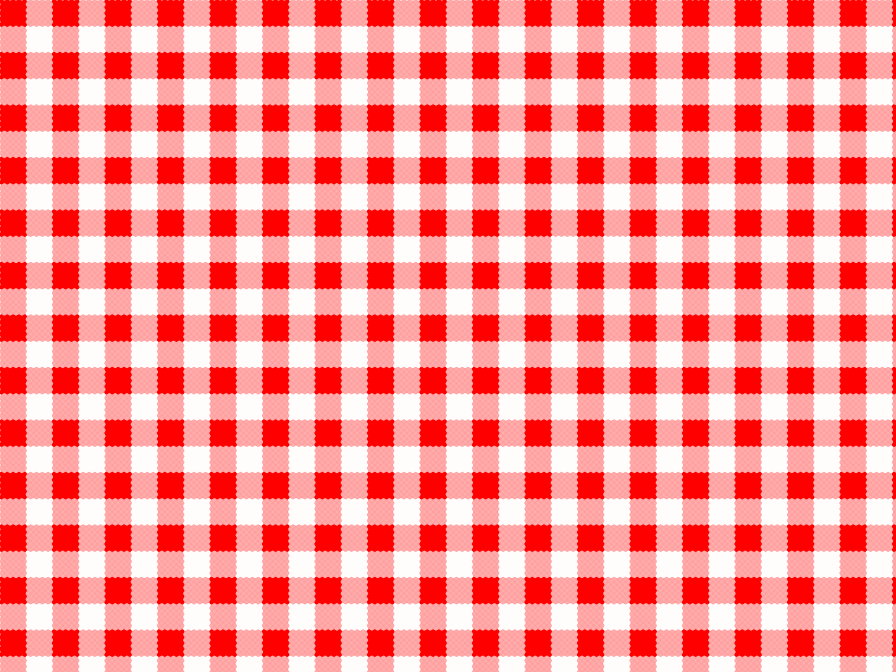
Give the GLSL for this pattern, as a Shadertoy shader.

```glsl
// Red and white gingham cloth: two sets of equal stripes cross at right angles,
// giving red where both overlap, pink where one runs alone, white elsewhere.
// Layered sines add a faint thread weave to the pink and ripple the stripe edges.

#define CHECKS_DOWN 12.8      // repeats over the canvas height
#define STRIPE_SHARE 0.5      // stripe width as part of a repeat
#define THREADS 9.0           // weave waves per repeat
#define EDGE_RIPPLE 0.012     // ripple of stripe edges, in repeats
#define WEAVE_DEPTH 0.035     // tone change of the weave in the pink
#define RED vec3(1.0, 0.0, 0.0)
#define PINK vec3(1.0, 0.65, 0.65)
#define WHITE vec3(1.0, 0.99, 0.99)

const float TAU = 6.28319;

// Signed distance into the stripe that starts each repeat, positive inside
vec2 stripeDistance(vec2 cloth) {
    vec2 fromCentre = abs(fract(cloth - 0.5 * STRIPE_SHARE + 0.5) - 0.5);
    return 0.5 * STRIPE_SHARE - fromCentre;
}

void mainImage(out vec4 fragColor, in vec2 fragCoord) {
    // Cloth coordinates in repeats, counted from the top left
    vec2 cloth = vec2(fragCoord.x, iResolution.y - fragCoord.y) * CHECKS_DOWN / iResolution.y;
    float pixel = CHECKS_DOWN / iResolution.y;

    // Stripe coverage, each edge rippled by the threads crossing it
    vec2 wave = sin(TAU * THREADS * cloth);
    vec2 inside = stripeDistance(cloth) + EDGE_RIPPLE * wave.yx;
    vec2 stripe = clamp(inside / pixel + 0.5, 0.0, 1.0);

    // Pink carries the checkered weave; red and white stay flat
    vec3 woven = PINK;
    woven.gb += WEAVE_DEPTH * wave.x * wave.y;

    // Blend by the number of stripes covering the point
    float layers = stripe.x + stripe.y;
    vec3 colour = mix(WHITE, woven, min(layers, 1.0));
    colour = mix(colour, RED, max(layers - 1.0, 0.0));
    fragColor = vec4(colour, 1.0);
}
```
